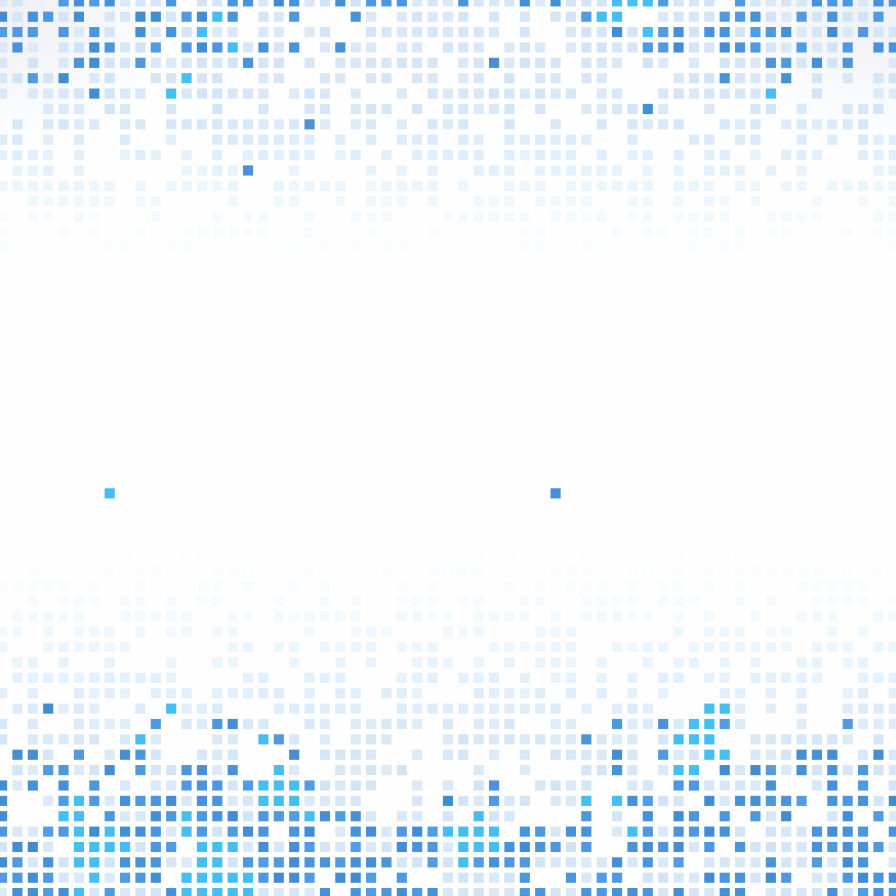
This background is drawn by a three.js fragment shader. Its source:

```glsl
// White field with bands of small blue squares that fade in from the top and bottom edges.
varying vec2 vUv;

// Grid, measured from the upper left corner
const float PITCH = 0.01716;
const vec2 FIRST_CENTRE = vec2(0.0023, 0.0015);
const float HALF_SIDE = 0.33;      // in cells

// Bands
const float TOP_REACH = 0.33;
const float BOTTOM_REACH = 0.435;
const float STRAY_CHANCE = 0.012;
const float TAU = 6.2831853;

// Colours
const vec3 PAPER = vec3(0.997, 0.998, 1.0);
const vec3 CORNER_SHADE = vec3(0.935, 0.945, 0.965);
const vec3 MIST = vec3(0.87, 0.95, 0.995);
const vec3 PALE = vec3(0.82, 0.89, 0.96);
const vec3 BLUE = vec3(0.29, 0.58, 0.86);
const vec3 CYAN = vec3(0.27, 0.75, 0.95);

// Cyan clusters: centre x, centre y from the top, radius
const int CLUSTERS = 9;
const vec3 CLUSTER[CLUSTERS] = vec3[CLUSTERS](
  vec3(0.225, 0.060, 0.030), vec3(0.690, 0.015, 0.024),
  vec3(0.110, 0.925, 0.042), vec3(0.180, 0.830, 0.026),
  vec3(0.310, 0.880, 0.030), vec3(0.780, 0.830, 0.032),
  vec3(0.530, 0.945, 0.032), vec3(0.690, 0.895, 0.025),
  vec3(0.230, 0.980, 0.042));

float hash(vec2 cell, float seed) {
  vec3 q = fract(vec3(cell.xyx + seed * 17.3) * vec3(0.1031, 0.1030, 0.0973));
  q += dot(q, q.yzx + 33.33);
  return fract((q.x + q.y) * q.z);
}

// Falls from 1 at the edge to 0 at the given height
float falloff(float depth, float height) {
  return 1.0 - smoothstep(0.35 * height, height, depth);
}

float cyanCluster(vec2 p) {
  float strength = 0.0;
  for (int i = 0; i < CLUSTERS; i++) {
    float d = length(p - CLUSTER[i].xy) / CLUSTER[i].z;
    strength = max(strength, exp(-d * d));
  }
  return strength;
}

float squareMask(vec2 local, vec2 soft) {
  vec2 edge = abs(local) - HALF_SIDE;
  vec2 cover = clamp(0.5 - edge / soft, 0.0, 1.0);
  return cover.x * cover.y;
}

void main() {
  vec2 p = vec2(vUv.x, 1.0 - vUv.y);
  vec2 grid = (p - FIRST_CENTRE) / PITCH;
  vec2 cell = floor(grid + 0.5);
  vec2 centre = FIRST_CENTRE + cell * PITCH;

  // Paper with a faint shade in the upper corners
  float left = length(p * vec2(1.0, 1.3));
  float right = length((p - vec2(1.0, 0.0)) * vec2(1.0, 1.3));
  float shade = 1.0 - smoothstep(0.0, 0.25, min(left, right));
  vec3 colour = mix(PAPER, CORNER_SHADE, shade);

  // Strength of the nearer band at this cell
  bool isTop = centre.y < 0.5;
  float depth = isTop ? centre.y : 1.0 - centre.y;
  float fade = clamp(1.0 - depth / (isTop ? TOP_REACH : BOTTOM_REACH), 0.0, 1.0);

  // Pale squares: every other row is denser
  float dense = 1.0 - mod(cell.y, 2.0);
  float density = mix(0.32, 0.58, smoothstep(0.0, 0.5, fade)) + 0.14 * dense;
  density += 0.2 * smoothstep(0.75, 1.0, fade);
  float filled = step(hash(cell, 1.0), density);
  float alpha = filled * smoothstep(0.0, 0.65, fade);
  vec3 tint = mix(MIST, PALE, smoothstep(0.15, 0.75, fade));
  tint = mix(tint, PAPER, 0.25 * hash(cell, 2.0));

  // Blue squares rise in two humps along each edge
  float hump = cos(TAU * (centre.x - 0.13) / 0.74);
  float height = isTop ? 0.065 + 0.06 * hump : 0.185 + 0.06 * hump;
  float blueChance = (isTop ? 0.42 : 0.56) * falloff(depth, height);
  blueChance += STRAY_CHANCE * smoothstep(0.25, 0.6, fade);
  float isBlue = step(hash(cell, 3.0), blueChance);

  // Cyan squares gather in the clusters
  float isCyan = step(hash(cell, 4.0), 0.8 * cyanCluster(centre));
  tint = mix(tint, BLUE + 0.07 * (hash(cell, 5.0) - 0.5), isBlue);
  tint = mix(tint, CYAN, isCyan);
  alpha = max(alpha, max(isBlue, isCyan));

  vec2 soft = max(fwidth(vUv) / PITCH, vec2(0.02));
  colour = mix(colour, tint, alpha * squareMask(grid - cell, soft));
  gl_FragColor = vec4(colour, 1.0);
}
```
